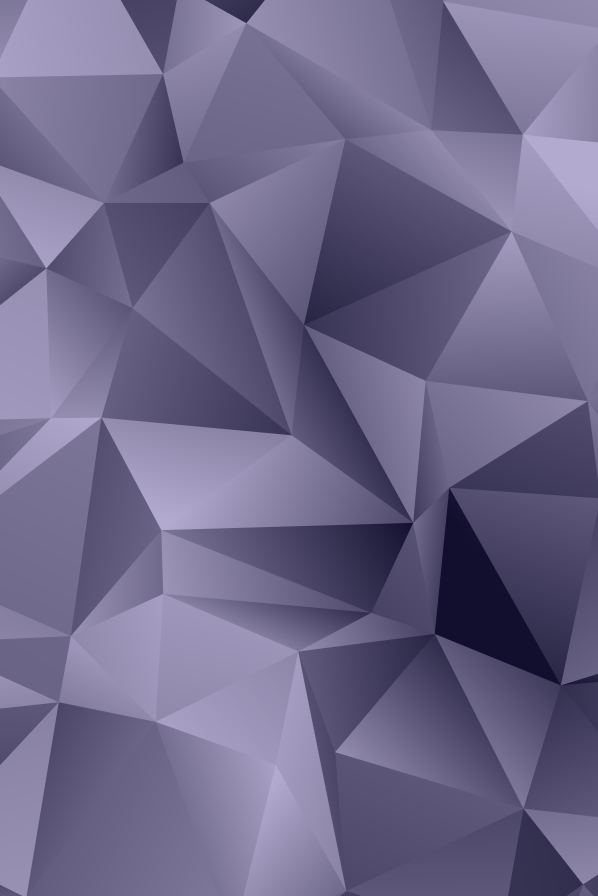
Give the GLSL for this background, as a WebGL 2 fragment shader.

```glsl
#version 300 es
precision highp float;
// Low-poly violet facets: a jittered, tilted lattice is split into triangles.
// Each facet has its own tone, ramped linearly between its three corners,
// over a broad light and shade field. Edges are blended by pixel coverage.
uniform vec2 u_resolution;
out vec4 outColor;

const float ROWS = 7.3;                                  // lattice cells per canvas height
const mat2 TILT = mat2(0.921, 0.389, -0.389, 0.921);     // canvas to lattice

vec2 hash2(vec2 c) {
    vec3 h = fract((c.xyx + 47.0) * vec3(0.1031, 0.1030, 0.0973));
    h += dot(h, h.yzx + 33.33);
    return fract((h.xx + h.yz) * h.zy);
}

float cross2(vec2 a, vec2 b) { return a.x * b.y - a.y * b.x; }

float glow(vec2 p, vec2 center, float radius) {
    vec2 d = (p - center) / radius;
    return exp(-dot(d, d));
}

// Broad light and shade, at a lattice point
float shade(vec2 v) {
    vec2 p = v * TILT / ROWS;
    return 0.43
        + 0.20 * glow(p, vec2(0.08, 0.42), 0.17)
        + 0.17 * glow(p, vec2(0.32, 0.19), 0.11)
        + 0.12 * glow(p, vec2(0.02, 0.92), 0.15)
        + 0.10 * glow(p, vec2(0.58, 0.88), 0.20)
        - 0.33 * glow(p, vec2(0.60, 0.33), 0.19)
        - 0.28 * glow(p, vec2(0.33, 0.73), 0.10)
        - 0.14 * glow(p, vec2(0.45, 0.00), 0.15);
}

// Lattice vertex: stays inside its own cell, so the quads never overlap
vec2 vertex(vec2 cell) { return cell + mix(vec2(0.04), vec2(0.96), hash2(cell)); }

// Counter-clockwise triangle: returns (tone * coverage, coverage)
vec2 facet(vec2 p, vec2 a, vec2 b, vec2 c, vec2 id, float pixel) {
    vec3 areas = vec3(cross2(c - b, p - b), cross2(a - c, p - c), cross2(b - a, p - a));
    vec3 edgeDist = areas / vec3(length(c - b), length(a - c), length(b - a));
    float inside = min(edgeDist.x, min(edgeDist.y, edgeDist.z));
    float cover = clamp(inside / pixel + 0.5, 0.0, 1.0);

    vec3 weight = clamp(areas / max(cross2(b - a, c - a), 1e-4), 0.0, 1.0);
    vec2 r = hash2(id + 11.3), s = hash2(id + 29.7);
    vec3 corners = vec3(shade(a), shade(b), shade(c)) + 0.22 * (vec3(r.y, s) - 0.5);
    float tone = dot(weight, corners) + 0.32 * (r.x - 0.5);
    return vec2(clamp(tone, 0.07, 0.70), 1.0) * cover;
}

void main() {
    vec2 p = TILT * gl_FragCoord.xy / u_resolution.y * ROWS;
    float pixel = ROWS / u_resolution.y;
    vec2 sum = vec2(0.0);

    // Only the four quads around this cell can reach the point
    for (int k = 0; k < 4; k++) {
        vec2 cell = floor(p) - vec2(k & 1, k >> 1);
        vec2 a = vertex(cell), b = vertex(cell + vec2(1, 0));
        vec2 c = vertex(cell + 1.0), d = vertex(cell + vec2(0, 1));

        // Choose a diagonal that lies inside the quad; at random if both do
        float splitAC = min(cross2(b - a, c - a), cross2(c - a, d - a));
        float splitBD = min(cross2(b - a, d - a), cross2(c - b, d - b));
        bool useAC = min(splitAC, splitBD) > 0.12 ? hash2(cell + 71.0).x > 0.5 : splitAC > splitBD;

        vec2 id = cell * 2.0;
        if (useAC) {
            sum += facet(p, a, b, c, id, pixel) + facet(p, a, c, d, id + 1.0, pixel);
        } else {
            sum += facet(p, a, b, d, id, pixel) + facet(p, b, c, d, id + 1.0, pixel);
        }
    }

    // Violet-grey ramp
    float tone = sum.x / max(sum.y, 1e-3);
    outColor = vec4(tone, tone * 0.97 - 0.01, tone + 0.11, 1.0);
}
```
